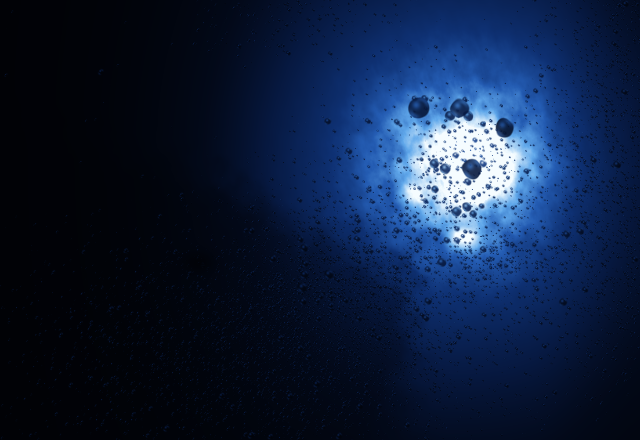
Reproduce this background procedurally as a WebGL 1 fragment shader.

```glsl
precision highp float;
// Deep water seen from below: a blue-white sun glow breaks through the surface
// while air bubbles rise. The glow is one light value sent through a colour ramp;
// bubbles are jittered grid layers, thinned by a density field, plus a sun cluster.
uniform vec2 u_resolution;

const vec2 SUN = vec2(1.05, 0.625);

float hash(vec2 p) {
  return fract(sin(dot(p, vec2(127.1, 311.7))) * 43758.5);
}

float noise(vec2 p) {
  vec2 i = floor(p), f = fract(p);
  f = f * f * (3.0 - 2.0 * f);
  return mix(mix(hash(i), hash(i + vec2(1, 0)), f.x),
             mix(hash(i + vec2(0, 1)), hash(i + vec2(1, 1)), f.x), f.y);
}

float fbm(vec2 p) {
  float sum = 0.0, amp = 0.5;
  for (int i = 0; i < 5; i++) {
    sum += amp * noise(p);
    p = mat2(1.6, 1.2, -1.2, 1.6) * p + 7.3;
    amp *= 0.5;
  }
  return sum;
}

// Soft elliptical spot
float spot(vec2 p, vec2 center, vec2 size) {
  vec2 q = (p - center) / size;
  return exp(-dot(q, q));
}

float ramp(float a, float b, float x) { return clamp((x - a) / (b - a), 0.0, 1.0); }

// From black water through blue to white
vec3 waterColor(float light) {
  vec3 c = mix(vec3(0.002, 0.008, 0.024), vec3(0.01, 0.036, 0.1), ramp(0.0, 0.1, light));
  c = mix(c, vec3(0.025, 0.095, 0.25), ramp(0.1, 0.22, light));
  c = mix(c, vec3(0.055, 0.19, 0.45), ramp(0.22, 0.42, light));
  c = mix(c, vec3(0.14, 0.36, 0.7), ramp(0.42, 0.6, light));
  c = mix(c, vec3(0.38, 0.66, 0.92), ramp(0.6, 0.78, light));
  return mix(c, vec3(0.96, 0.99, 1.0), ramp(0.78, 1.0, light));
}

// Sun glow, broken surface highlights and the shadow under the bubble plume
float waterLight(vec2 p) {
  float d = length(p - SUN);
  float light = 1.02 * exp(-pow(d / 0.335, 1.2)) * smoothstep(-0.15, 0.82, p.x);
  light *= 1.0 - 0.3 * smoothstep(1.2, 1.46, p.x);
  light += 0.32 * spot(p, SUN + vec2(0.0, 0.01), vec2(0.1, 0.09));
  light += 0.35 * spot(p, vec2(1.055, 0.457), vec2(0.035, 0.027));
  light += 0.22 * spot(p, vec2(0.93, 0.555), vec2(0.03));
  light += 0.25 * spot(p, vec2(1.155, 0.6), vec2(0.02, 0.045));
  light += 0.7 * (fbm(p * 18.0) - 0.48) * exp(-d * d / 0.035);
  light += 0.3 * (fbm(vec2(p.x * 45.0 + p.y * 9.0, p.y * 28.0)) - 0.48) * exp(-d * d / 0.05);
  float grain = 0.12 * (fbm(p * 22.0) - 0.5);
  float below = smoothstep(0.07, -0.1, p.y - 0.394 + 0.41 * (p.x - 0.947) + grain);
  float blur = 0.03 + 0.35 * max(0.4 - p.y, 0.0);
  float side = smoothstep(0.96 + 0.3 * blur, 0.96 - blur, p.x + 0.5 * grain);
  return max(light * (1.0 - 0.4 * below * side), 0.0);
}

// Chance of a bubble; fineness runs from 0 (large) to 1 (tiny)
float bubbleDensity(vec2 p, float fineness) {
  float plume = spot(p, vec2(0.72, 0.35), vec2(0.17, 0.15));
  float tail = spot(p, vec2(0.62, 0.2), vec2(0.42, 0.22));
  float edge = smoothstep(1.15, 1.44, p.x) * smoothstep(0.0, 0.4, p.y);
  float mist = spot(p, vec2(1.13, 0.41), vec2(0.1, 0.06));
  float shade = spot(p, vec2(0.88, 0.32), vec2(0.1, 0.08));
  float around = spot(p, SUN - vec2(0.02, 0.08), vec2(0.26, 0.22));
  float top = spot(p, vec2(0.65, 0.97), vec2(0.2, 0.09));
  float fine = 0.6 * tail + 0.5 * edge + 0.55 * mist + 0.4 * shade + 0.2 * top;
  return 0.42 * plume + 0.2 * around + fineness * fine;
}

// Dark body with a lit rim and a small glint; q is in units of the radius
vec3 drawBubble(vec3 col, vec2 q, float soft, float light, float seed) {
  float d = length(q) + 0.22 * (noise(q * 1.3 + seed * 50.0) - 0.5);
  float cover = 1.0 - smoothstep(1.0 - soft, 1.0 + soft, d);
  float facing = dot(q / max(length(q), 0.01), vec2(0.6, 0.8));
  float rim = smoothstep(0.45, 0.85, d) * pow(abs(facing), 4.0) * 0.6;
  float glint = spot(q, vec2(-0.2, 0.3), vec2(0.36));
  vec3 body = waterColor(light * 0.38);
  vec3 shine = waterColor(light * 0.6 + 0.3);
  return mix(col, mix(body, shine, min(rim + glint * 0.75, 1.0)), cover * 0.9);
}

vec3 placeBubble(vec3 col, vec2 p, vec2 center, float radius, float light) {
  float soft = min(1.0 / (radius * u_resolution.y), 1.0);
  return drawBubble(col, (p - center) / radius, soft, light, center.x);
}

void main() {
  vec2 p = gl_FragCoord.xy / u_resolution.y;
  float light = waterLight(p);
  vec3 col = waterColor(light);

  // Scattered bubbles, from tiny to large
  for (int i = 0; i < 5; i++) {
    float fineness = 1.0 - float(i) / 4.0;
    float cells = 32.0 * pow(3.8, fineness);
    vec2 grid = p * cells + float(i) * 0.37;
    vec2 cell = floor(grid), key = cell + float(i) * 31.0;
    float radius = mix(0.1, 0.34, pow(hash(key + 3.1), 2.0));
    vec2 jitter = (vec2(hash(key + 5.7), hash(key + 9.2)) - 0.5) * (0.9 - 2.0 * radius);
    vec2 center = (cell + 0.5 - float(i) * 0.37) / cells;
    if (hash(key) < bubbleDensity(center, fineness)) {
      float soft = min(cells / (radius * u_resolution.y), 1.0);
      col = drawBubble(col, (fract(grid) - 0.5 - jitter) / radius, soft, light, hash(key + 1.3));
    }
  }

  // Dense cluster in front of the sun, spread by the golden angle
  for (int i = 0; i < 64; i++) {
    float n = float(i), h = hash(vec2(n, 4.0));
    vec2 dir = vec2(cos(n * 2.4), sin(n * 2.4));
    vec2 center = SUN + vec2(0.01, 0.0) + dir * (0.012 * sqrt(n) + 0.025 * h);
    col = placeBubble(col, p, center, 0.0025 + 0.01 * pow(h, 4.0), light * 0.85);
  }

  // Largest bubbles above the sun and a dim one deep in the dark
  col = placeBubble(col, p, vec2(0.951, 0.754), 0.025, 0.5);
  col = placeBubble(col, p, vec2(1.044, 0.754), 0.021, 0.6);
  col = placeBubble(col, p, vec2(1.146, 0.71), 0.021, 0.4);
  col = placeBubble(col, p, vec2(1.073, 0.616), 0.022, 0.55);
  col = mix(col, waterColor(0.0), 0.8 * spot(p, vec2(0.451, 0.403), vec2(0.035, 0.025)));
  gl_FragColor = vec4(col, 1.0);
}
```
